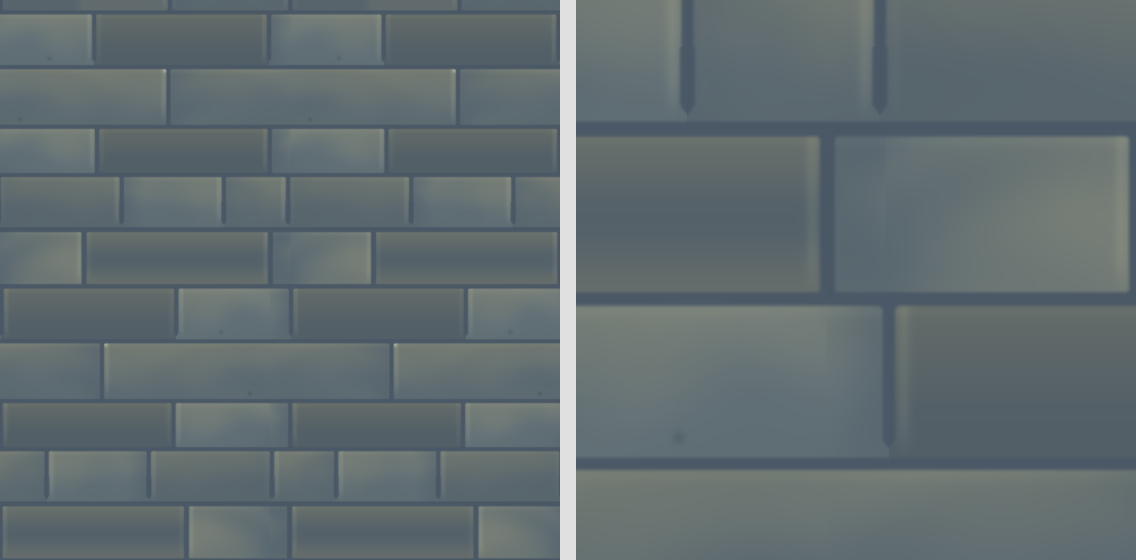
Left, the full canvas; right, a detail of the centre.
Reproduce this texture procedurally as a Shadertoy shader.

```glsl
// Slate-blue brick wall: a block of five uneven courses, repeated sideways and
// stacked twice, the lower block mirrored. Each brick is a rounded distance
// field shaded by a vertical gradient, soft end rims and layered sine stains.

const float PERIOD = 0.517;       // width of the repeating block
const float BLOCK_HEIGHT = 0.4896;

// Course boundaries, measured down from the top of a block
const float courseTop[6] = float[6](0.0, 0.0977, 0.2044, 0.2904, 0.388, 0.4896);

// Left ends of the bricks in each course; the last entry is the top strip
const vec3 joints[6] = vec3[6](
    vec3(0.168, 0.4805, 0.4805), vec3(0.3008), vec3(0.173, 0.482, 0.482),
    vec3(0.2174, 0.3997, 0.5143), vec3(0.150, 0.483, 0.483),
    vec3(0.0013, 0.3034, 0.3034));

// Lightness of the brick that starts at each joint
const vec3 tones[6] = vec3[6](
    vec3(0.05, 1.1, 1.1), vec3(0.75), vec3(0.0, 1.05, 1.05),
    vec3(0.95, 0.65, 0.5), vec3(0.2, 0.9, 0.9), vec3(0.4, 0.55, 0.55));

float bump(float x, float width) {
    return exp(-x * x / (width * width));
}

float stain(vec2 p) {
    return sin(p.x * 23.0 + 2.0 * sin(p.y * 31.0))
         * sin(p.y * 37.0 + 1.5 * sin(p.x * 19.0));
}

void mainImage(out vec4 fragColor, in vec2 fragCoord) {
    vec2 uv = fragCoord / iResolution.xy;

    // Block and course
    float down = 1.0 - uv.y - 0.0221;
    float block = floor(down / BLOCK_HEIGHT);
    float s = down - block * BLOCK_HEIGHT;
    float x = block > 0.5 ? 1.0 - uv.x : uv.x;
    int course = 0;
    for (int i = 1; i < 5; i++) if (s > courseTop[i]) course = i;
    float top = s - courseTop[course];
    float bottom = courseTop[course + 1] - s;
    float v = bottom / (top + bottom);
    if (block < 0.0) course = 5;

    // Nearest joints on either side
    float left = PERIOD, right = PERIOD, tone = 0.0;
    for (int i = 0; i < 3; i++) {
        float toLeft = mod(x - joints[course][i], PERIOD);
        if (toLeft < left) { left = toLeft; tone = tones[course][i]; }
        right = min(right, PERIOD - toLeft);
    }
    float u = left / (left + right);
    float pale = smoothstep(0.25, 0.8, tone);
    float wear = stain(vec2(mod(x, PERIOD), s));

    // Sage light falling from the top, slanted on the paler bricks
    float slant = pale * (0.4 * (u - 0.5) + 0.06 * sin(u * 11.0));
    float glow = smoothstep(0.2, 1.05, v + slant + 0.06 * wear * pale);
    if (course == 4) {
        float banded = smoothstep(0.05, 0.9, abs(v - 0.47) * 2.0);
        float patchy = 0.2 + 0.6 * smoothstep(0.1, 0.8, u) + 0.25 * wear;
        glow = mix(banded, patchy, pale);
    }
    if (course == 5) glow = 0.55 * smoothstep(0.42, 0.5, u) * step(tone, 0.5);

    vec3 slate = vec3(0.322, 0.371, 0.402);
    vec3 blue = vec3(0.372, 0.427, 0.455);
    vec3 color = mix(slate, blue, tone);
    color += vec3(0.085, 0.062, 0.008) * glow * mix(0.75, 1.0, pale);
    color += 0.006 * wear * pale;

    // Shaded left end, pale right rim and worn upper edge
    float shade = (1.0 - smoothstep(0.0, 0.055, left + 0.012 * wear)) * pale;
    color = mix(color, vec3(0.335, 0.39, 0.43), 0.6 * shade);
    float rim = bump(right - 0.009, 0.004) + 0.5 * bump(left - 0.009, 0.004) * (1.0 - pale);
    color += vec3(0.045, 0.042, 0.026) * rim * smoothstep(0.0, 0.3, v);
    color += vec3(0.018, 0.016, 0.008) * bump(top - 0.007, 0.004);
    if (course == 1)
        color += vec3(0.16, 0.15, 0.12) * bump(length(vec2(right, top) - 0.006), 0.004);

    // Small pits in the two upper courses
    for (int i = 0; i < 2; i++) {
        vec2 pit = vec2(0.0885 - 0.052 * float(i), 0.082 + 0.1094 * float(i));
        color -= 0.045 * bump(length(vec2(mod(x, PERIOD), s) - pit), 0.004);
    }

    // Mortar with rounded corners; some upright joints fade near the base
    float side = min(left, right);
    if (course == 0 || course == 3) side += 0.006 * (1.0 - smoothstep(0.05, 0.16, v));
    float radius = 0.007;
    vec2 inset = max(radius - vec2(side, min(top, bottom)), 0.0);
    float edge = radius - length(inset);
    float heavy = (course == 4 || (course == 3 && v < 0.5)) ? 0.0008 : 0.0;
    float mortar = 1.0 - smoothstep(0.0018, 0.0054, edge - heavy);
    color = mix(color, vec3(0.287, 0.342, 0.4), 0.95 * mortar);

    fragColor = vec4(color, 1.0);
}
```
